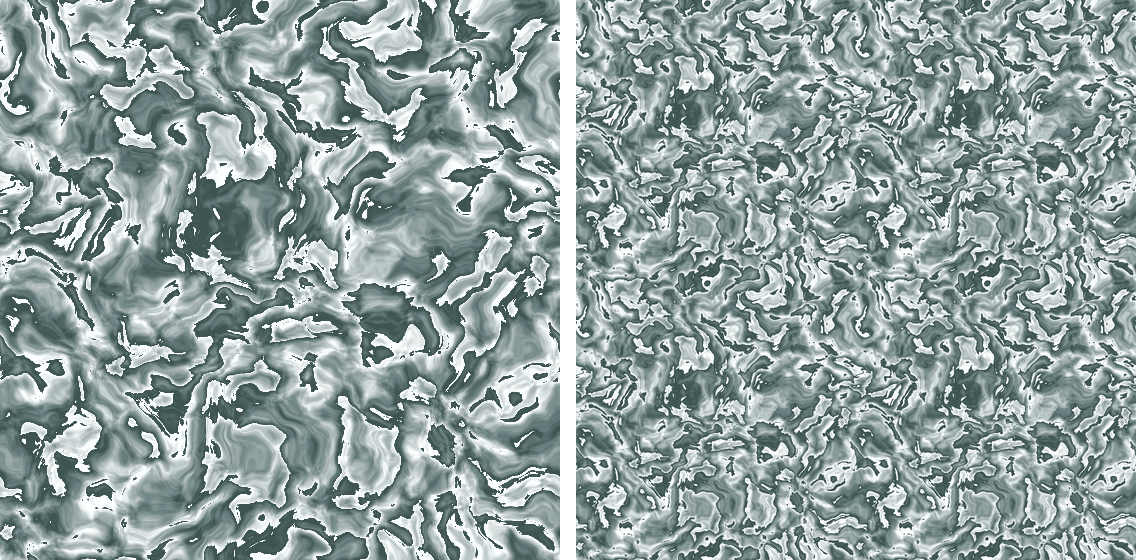
Left, the tile; right, the same tile 2 across and 2 down.
Reproduce this texture procedurally as a WebGL 2 fragment shader.

```glsl
#version 300 es
precision highp float;
// Seamless cloudy marble: wrapping gradient noise, bent by a coarser noise,
// drives a repeating dark-to-white ramp. Each restart of the ramp leaves a
// ragged pale vein against a dark patch; folded noise adds light creases.

uniform vec2 u_resolution;
out vec4 outColor;

const float TAU = 6.2831853;
const float CLOUD_CELLS = 7.0;     // whole cells across the canvas
const float CREASE_CELLS = 8.0;
const float WARP_CELLS = 4.0;
const int DETAIL_OCTAVES = 6;
const int WARP_OCTAVES = 4;
const float GAIN = 0.54;           // strength of each finer octave
const float WARP_AMOUNT = 0.12;
const float CLOUD_AMOUNT = 1.6;    // ramp lengths per unit of noise
const float CREASE_AMOUNT = 1.2;
const float BASE_TONE = 0.66;
const int TONES = 6;
const vec3 RAMP[TONES] = vec3[TONES](
    vec3(0.24, 0.33, 0.32), vec3(0.36, 0.44, 0.44), vec3(0.47, 0.55, 0.55),
    vec3(0.62, 0.67, 0.67), vec3(0.78, 0.82, 0.82), vec3(0.99, 1.0, 1.0));

float hash(vec2 cell, float seed) {
    return fract(sin(dot(cell, vec2(127.1, 311.7)) + seed * 74.7) * 43758.5453);
}

// Slope contribution of one lattice corner, wrapped to the period
float corner(vec2 cell, vec2 offset, float period, float seed) {
    float angle = TAU * hash(mod(cell, period), seed);
    return dot(vec2(cos(angle), sin(angle)), offset);
}

float gradientNoise(vec2 p, float period, float seed) {
    vec2 cell = floor(p);
    vec2 f = p - cell;
    vec2 s = f * f * (3.0 - 2.0 * f);
    vec2 e = vec2(1.0, 0.0);
    float low = mix(corner(cell, f, period, seed),
                    corner(cell + e.xy, f - e.xy, period, seed), s.x);
    float high = mix(corner(cell + e.yx, f - e.yx, period, seed),
                     corner(cell + e.xx, f - e.xx, period, seed), s.x);
    return mix(low, high, s.y);
}

// Octave sum that repeats over the unit square
float fbm(vec2 p, float cells, int octaves, float seed) {
    float sum = 0.0;
    float amplitude = 1.0;
    for (int i = 0; i < octaves; i++) {
        vec2 shift = vec2(0.37, 0.71) * (float(i) + seed);
        sum += amplitude * gradientNoise(p * cells + shift, cells, seed + float(i));
        cells *= 2.0;
        amplitude *= GAIN;
    }
    return sum;
}

vec3 rampColor(float tone) {
    float t = clamp(tone * float(TONES) - 0.5, 0.0, float(TONES - 1));
    int i = min(int(t), TONES - 2);
    return mix(RAMP[i], RAMP[i + 1], t - float(i));
}

void main() {
    vec2 uv = gl_FragCoord.xy / u_resolution;

    // Bend the plane
    vec2 warp = vec2(fbm(uv, WARP_CELLS, WARP_OCTAVES, 11.0),
                     fbm(uv, WARP_CELLS, WARP_OCTAVES, 23.0));
    vec2 p = uv + WARP_AMOUNT * warp;

    // Clouds plus folded creases
    float height = BASE_TONE
        + CLOUD_AMOUNT * fbm(p, CLOUD_CELLS, DETAIL_OCTAVES, 37.0)
        - CREASE_AMOUNT * abs(fbm(p, CREASE_CELLS, DETAIL_OCTAVES, 53.0));

    // Repeat the ramp, smoothing the drop from white to dark
    float edge = clamp(0.5 * fwidth(height), 0.005, 0.2);
    float tone = fract(height);
    tone *= 1.0 - smoothstep(1.0 - edge, 1.0, tone);

    outColor = vec4(rampColor(tone), 1.0);
}
```
